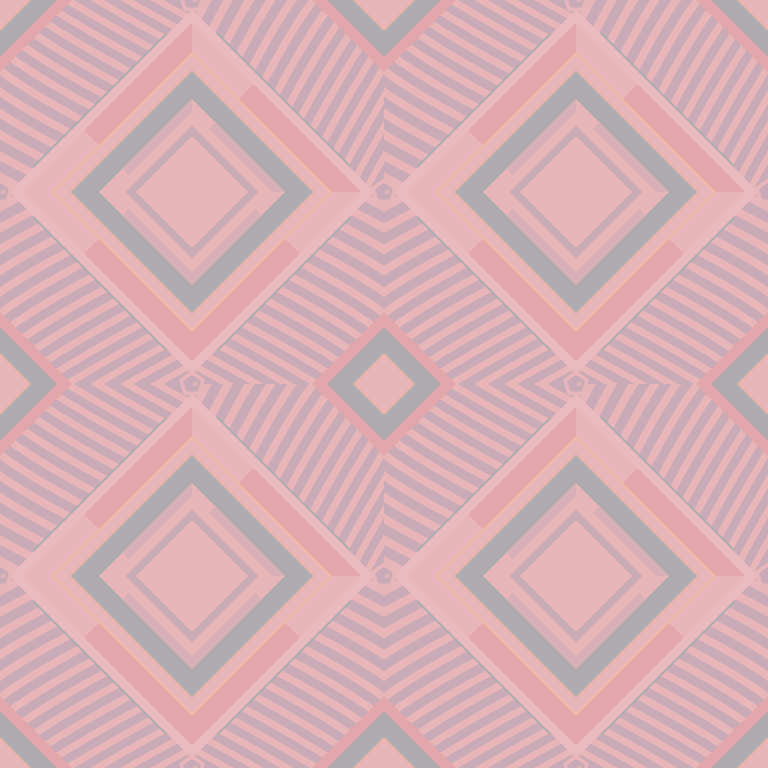
A Shadertoy shader for this pattern:

```glsl
// Two by two tiles of nested diamonds, with small diamonds at the tile corners
// and bent stripes between. Each tile is folded into one quadrant; the upper
// right quadrant is also transposed, which turns its stripes and band cuts.

const float REPEATS = 2.0;
const float STRIPE_FILL = 0.54;                // mauve share of a stripe period
const float STRIPE_PHASE = 0.80;
const vec2  STRIPE_RATE = vec2(-12.8, 18.0);   // periods per tile along each axis
const float STRIPE_BEND = 8.8;
const float STRIPE_SHIFT = 0.47;
const float BAND_CUT = 0.12;                   // where partial bands stop
const float OUTLINE_REACH = 0.345;
const float KNOT_RADIUS = 0.024;

const vec3 PINK   = vec3(0.910, 0.708, 0.722);
const vec3 PALE   = vec3(0.915, 0.735, 0.750);
const vec3 ROSE   = vec3(0.890, 0.650, 0.670);
const vec3 MAUVE  = vec3(0.785, 0.670, 0.715);
const vec3 GRAY   = vec3(0.680, 0.670, 0.690);
const vec3 PEACH  = vec3(0.940, 0.725, 0.665);
const vec3 TAN    = vec3(0.850, 0.700, 0.640);

// Coverage of the region below zero, softened over a width w.
float cover(float dist, float w) {
    return 1.0 - smoothstep(-0.5 * w, 0.5 * w, dist);
}

// Coverage of lo < v < hi.
float band(float v, float lo, float hi, float w) {
    return cover(max(lo - v, v - hi), w);
}

// Mauve stripes; q is measured from the small diamond, one quadrant only.
float stripes(vec2 q, float px) {
    float phase = dot(q, STRIPE_RATE) + STRIPE_BEND * q.x * q.y
                - STRIPE_SHIFT * q.x / max(q.x + q.y, 1e-4);
    vec2 slope = STRIPE_RATE + STRIPE_BEND * q.yx;
    float offset = abs(fract(phase - STRIPE_PHASE + 0.5) - 0.5);
    return cover((offset - 0.5 * STRIPE_FILL) / length(slope), px);
}

// Distance to a regular pentagon with one vertex up.
float pentagon(vec2 p, float radius) {
    const float SECTOR = 1.2566371;
    float angle = mod(atan(p.x, p.y), SECTOR) - 0.5 * SECTOR;
    return length(p) * cos(angle) - radius * cos(0.5 * SECTOR);
}

// Nested bands of the large diamond; d is its radius, s runs along the side.
vec3 largeDiamond(vec3 color, float d, float s, float w) {
    float cut = cover(-BAND_CUT - s, w);
    color = mix(color, GRAY, band(d, 0.474, 0.482, w) * cover(abs(s) - OUTLINE_REACH, w));
    color = mix(color, PALE, cover(d - 0.475, w));
    color = mix(color, PINK, cover(d - 0.441, w));
    color = mix(color, ROSE, band(d, 0.362, 0.441, w) * cut);
    color = mix(color, PEACH, band(d, 0.357, 0.364, w));
    color = mix(color, TAN, band(d, 0.311, 0.319, w));
    color = mix(color, GRAY, band(d, 0.242, 0.313, w));
    color = mix(color, mix(PINK, MAUVE, 0.5), band(d, 0.208, 0.242, w) * cut);
    return mix(color, MAUVE, band(d, 0.146, 0.172, w));
}

vec3 smallDiamond(vec3 color, float d, float w) {
    color = mix(color, ROSE, cover(d - 0.1875, w));
    color = mix(color, GRAY, cover(d - 0.148, w));
    color = mix(color, TAN, cover(d - 0.083, w));
    return mix(color, PINK, cover(d - 0.077, w));
}

// Little pentagon with a pink notch where neighbouring tips meet.
vec3 knot(vec3 color, vec2 p, float px) {
    color = mix(color, PINK, cover(pentagon(p, 1.5 * KNOT_RADIUS), px));
    color = mix(color, MAUVE, cover(pentagon(p, KNOT_RADIUS), px));
    float notch = max(abs(p.y) - 0.6 * p.x, p.x - 0.5 * KNOT_RADIUS);
    return mix(color, PINK, cover(notch, px));
}

void mainImage(out vec4 fragColor, in vec2 fragCoord) {
    vec2 uv = fragCoord / iResolution.xy;
    float px = REPEATS / min(iResolution.x, iResolution.y);
    float w = 1.414 * px;                      // pixel width along |x| + |y|

    // Fold the tile around the large diamond.
    vec2 tile = fract(uv * REPEATS) - 0.5;
    vec2 a = abs(tile);
    vec2 fold = (tile.x > 0.0 && tile.y > 0.0) ? a.yx : a;
    vec2 corner = 0.5 - fold;

    // Striped ground, then the diamonds.
    vec3 color = mix(PINK, MAUVE, stripes(corner, px));
    color = largeDiamond(color, a.x + a.y, fold.y - fold.x, w);
    color = smallDiamond(color, corner.x + corner.y, w);

    // Knots at the middle of the tile edges.
    vec2 edgeStep = a.x > a.y ? vec2(0.5, 0.0) : vec2(0.0, 0.5);
    color = knot(color, tile - sign(tile) * edgeStep, px);

    fragColor = vec4(color, 1.0);
}
```
